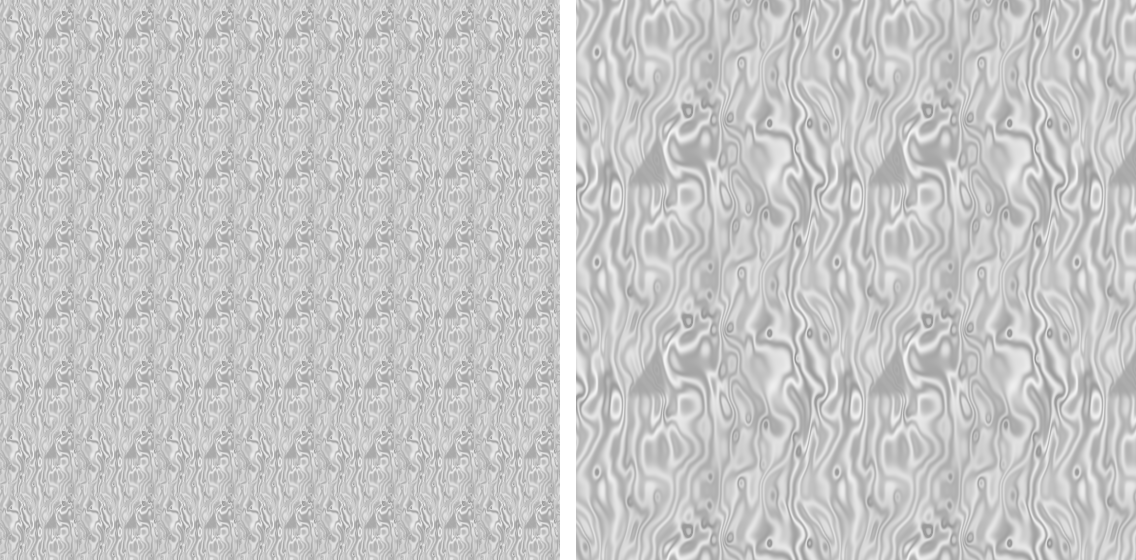
Left: the whole. Right: its middle third, enlarged.
Write a WebGL 2 fragment shader that draws this texture.

```glsl
#version 300 es
precision highp float;

uniform vec2 u_resolution;
out vec4 outColor;

const vec2 REPEATS = vec2(7.0, 8.0);
const vec3 DARK_GRAIN = vec3(0.60);
const vec3 PALE_GRAIN = vec3(0.96);
const float TAU = 6.2831853;
const int KNOT_COUNT = 30;

float hash(vec2 p) {
    return fract(sin(dot(p, vec2(127.1, 311.7))) * 43758.5453);
}

// Value noise that wraps after one tile
float tileNoise(vec2 tile, vec2 cells, float seed) {
    vec2 p = tile * cells;
    vec2 cell = floor(p);
    vec2 f = fract(p);
    f = f * f * f * (f * (f * 6.0 - 15.0) + 10.0);
    vec2 a = mod(cell, cells) + seed;
    vec2 b = mod(cell + 1.0, cells) + seed;
    float bottom = mix(hash(a), hash(vec2(b.x, a.y)), f.x);
    float top = mix(hash(vec2(a.x, b.y)), hash(b), f.x);
    return mix(bottom, top, f.y);
}

// Shortest offset from a centre, across tile borders
vec2 wrappedOffset(vec2 tile, vec2 centre) {
    return fract(tile - centre + 0.5) - 0.5;
}

float softSpot(vec2 tile, vec2 centre, vec2 radius) {
    vec2 d = wrappedOffset(tile, centre) / radius;
    return exp(-dot(d, d));
}

// Small upright knots scattered over the tile
float knots(vec2 tile, float seed) {
    float sum = 0.0;
    for (int i = 0; i < KNOT_COUNT; i++) {
        vec2 id = vec2(float(i), seed);
        vec2 centre = vec2(hash(id), hash(id + 17.3));
        float size = mix(0.012, 0.022, hash(id + 41.9));
        sum += softSpot(tile, centre, size * vec2(1.0, 2.0));
    }
    return sum;
}

// Leaning triangle with a narrow tip at the top
float wedge(vec2 tile, vec2 base, float height, float halfWidth) {
    vec2 d = wrappedOffset(tile, base);
    float rise = d.y / height;
    float side = halfWidth * (1.0 - rise) - abs(d.x - 0.05 * rise);
    return smoothstep(-0.01, 0.015, side)
         * smoothstep(-0.1, 0.1, rise);
}

// Bends the tile sideways so that the grain wanders and leans
vec2 bend(vec2 tile) {
    float slow = tileNoise(tile, vec2(3.0, 3.0), 3.0) - 0.5;
    float quick = tileNoise(tile, vec2(8.0, 6.0), 7.0) - 0.5;
    return tile + vec2(0.14 * slow + 0.06 * quick, 0.0);
}

// Contour height: drifting vertical lines folded into eyes and loops
float grainPhase(vec2 bent, float knot) {
    float broad = tileNoise(bent, vec2(15.0, 5.0), 11.0);
    float fine = tileNoise(bent, vec2(27.0, 10.0), 29.0);
    return 14.0 * bent.x + 2.5 * broad + 1.1 * fine + 0.9 * knot;
}

// Sine bands that fade where they are too fine to draw
float bands(float phase) {
    float visible = 1.0 - smoothstep(0.35, 0.8, fwidth(phase));
    return sin(TAU * phase) * visible;
}

void main() {
    vec2 tile = gl_FragCoord.xy / u_resolution * REPEATS;
    vec2 bent = bend(tile);

    // Grain lines, strong in patches and quiet between them
    float knot = knots(tile, 5.0);
    float middle = 0.5 - 0.5 * cos(TAU * (tile.x - 0.04));
    float patchy = tileNoise(bent, vec2(9.0, 4.0), 53.0);
    float contrast = 0.12 + 0.05 * middle + 0.30 * patchy * patchy;
    float tone = 0.52 + contrast * bands(grainPhase(bent, knot));

    // Uneven shading and a darker column at the tile border
    tone += 0.26 * (tileNoise(bent, vec2(17.0, 6.0), 71.0) - 0.5);
    tone -= 0.04 * (1.0 - smoothstep(0.0, 0.25, middle));

    // Pale flashes, dark knots and the dark wedge
    tone += 0.18 * softSpot(bent, vec2(0.62, 0.03), vec2(0.09, 0.06));
    tone += 0.20 * softSpot(bent, vec2(0.13, 0.46), vec2(0.025, 0.09));
    tone += 0.16 * softSpot(bent, vec2(0.46, 0.82), vec2(0.04, 0.07));
    tone -= 0.26 * min(knot, 1.0);
    tone = mix(tone, 0.14, 0.85 * wedge(tile, vec2(0.63, 0.45), 0.24, 0.085));

    outColor = vec4(mix(DARK_GRAIN, PALE_GRAIN, clamp(tone, 0.0, 1.0)), 1.0);
}
```
